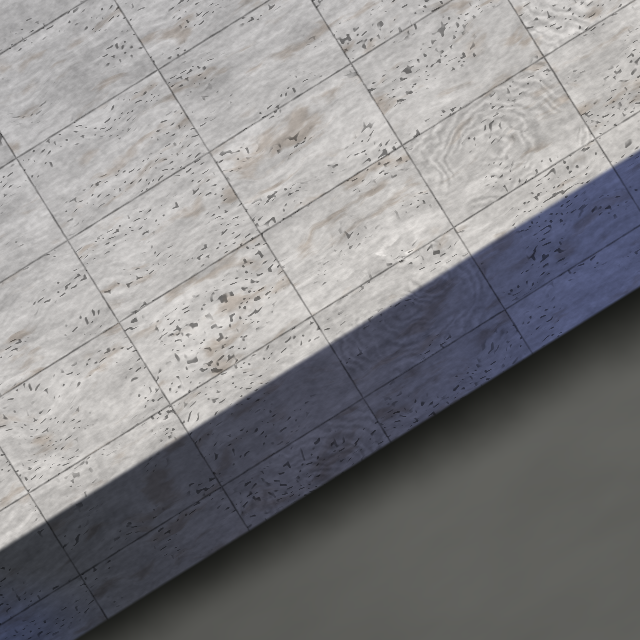
A WebGL 1 fragment shader for this texture:

```glsl
precision highp float;

// Diagonal travertine paving, lit above a sharp shadow edge, over a dark floor.
// A rotated frame (x along the courses, y across) carries the tile grid, the
// layered stone noise, the blue shadow band and the soft gradient below it.

uniform vec2 u_resolution;

const vec2 COURSE_DIR = vec2(0.848, 0.530);
const vec2 TILE_SIZE = vec2(0.2610, 0.1513);
const vec2 GRID_ORIGIN = vec2(0.6817, 0.0195);
const float SHADOW_EDGE = 0.1192;
const float SHADOW_BLUR = 0.0045;
const float PAVING_EDGE = -0.0614;
const float JOINT_WIDTH = 0.0011;
const float RING_FREQUENCY = 480.0;
const vec2 WHITE_VEIN_CENTER = vec2(0.829, 0.187);
const vec3 STONE_COOL = vec3(0.715, 0.710, 0.712);
const vec3 STONE_WARM = vec3(0.785, 0.772, 0.757);
const vec3 STAIN_TINT = vec3(0.88, 0.85, 0.82);
const vec3 SHADE_LEFT = vec3(0.285, 0.300, 0.330);
const vec3 SHADE_MIDDLE = vec3(0.370, 0.385, 0.465);
const vec3 SHADE_RIGHT = vec3(0.385, 0.425, 0.590);
const vec3 FLOOR_DARK = vec3(0.075, 0.078, 0.070);
const vec3 FLOOR_LIGHT = vec3(0.365, 0.366, 0.352);

float hash(vec2 p) {
  return fract(sin(dot(p, vec2(127.1, 311.7))) * 43758.5453);
}

float noise(vec2 p) {
  vec2 cell = floor(p);
  vec2 f = fract(p);
  f = f * f * (3.0 - 2.0 * f);
  return mix(mix(hash(cell), hash(cell + vec2(1.0, 0.0)), f.x),
             mix(hash(cell + vec2(0.0, 1.0)), hash(cell + 1.0), f.x), f.y);
}

float fbm(vec2 p) {
  float sum = 0.0;
  float amplitude = 0.5;
  for (int i = 0; i < 5; i++) {
    sum += amplitude * noise(p);
    p = mat2(1.9, 0.25, -0.25, 1.9) * p + 7.3;
    amplitude *= 0.5;
  }
  return sum;
}

// Wavy sediment rings, found on the tiles along one diagonal of the grid.
float sedimentRings(vec2 fromCenter, vec2 seed) {
  float wobble = fbm(fromCenter * 24.0 + seed) - 0.5;
  float radius = length(fromCenter * vec2(0.72, 1.0)) + 0.055 * wobble;
  float patchy = smoothstep(0.30, 0.58, noise(fromCenter * 26.0 + seed));
  return sin(radius * RING_FREQUENCY) * patchy;
}

vec3 travertine(vec2 p, vec2 uv, float pixel) {
  vec2 grid = (p - GRID_ORIGIN) / TILE_SIZE;
  vec2 tile = floor(grid);
  vec2 local = fract(grid);
  vec2 seed = 13.0 * vec2(hash(tile), hash(tile + 41.0));
  vec2 q = p + seed;

  // Layered veins, bent by a broad warp
  float warp = fbm(q * vec2(9.0, 14.0)) - 0.5;
  vec2 bent = q + vec2(0.02, 0.055) * warp;
  float clouds = fbm(bent * vec2(10.0, 28.0)) - 0.48;
  float veins = fbm(bent * vec2(22.0, 115.0)) - 0.48;
  float grain = fbm(q * vec2(130.0, 200.0)) - 0.48;
  float value = 1.0 + 0.20 * clouds + 0.24 * veins + 0.20 * grain;
  value += 0.045 * (hash(tile + 9.0) - 0.5);

  // Ringed tiles and one pale vein
  float ringed = 1.0 - step(0.5, abs(tile.x - tile.y));
  value += 0.065 * ringed * sedimentRings((local - 0.5) * TILE_SIZE, seed);
  vec2 veinOffset = (p - WHITE_VEIN_CENTER) * vec2(16.0, 38.0);
  float paleVein = exp(-dot(veinOffset, veinOffset));
  value += 0.20 * paleVein * smoothstep(0.40, 0.60, fbm(bent * vec2(45.0, 90.0)));

  // Base colour, warm stains and small pits
  float warmth = smoothstep(0.75, 0.12, p.y) * 0.9 + 0.12 * uv.x;
  vec3 color = mix(STONE_COOL, STONE_WARM, clamp(warmth, 0.0, 1.0)) * value;
  float stain = smoothstep(0.54, 0.76, fbm(bent * vec2(16.0, 52.0) + 5.0));
  color *= mix(vec3(1.0), STAIN_TINT, stain);
  float cluster = smoothstep(0.42, 0.68, noise(q * vec2(17.0, 32.0)));
  float pits = smoothstep(0.70, 0.90, noise(bent * vec2(150.0, 260.0) + 3.0));
  color *= 1.0 - 0.42 * pits * cluster;

  // Thin uneven joints
  vec2 toJoint = (0.5 - abs(local - 0.5)) * TILE_SIZE;
  float jointDistance = min(toJoint.x, toJoint.y) + 0.0008 * (noise(p * 160.0) - 0.5);
  float joint = 1.0 - smoothstep(JOINT_WIDTH - pixel, JOINT_WIDTH + pixel, jointDistance);
  return color * (1.0 - joint * (0.22 + 0.28 * noise(p * 65.0)));
}

vec3 shadeTint(vec2 uv) {
  vec3 tint = mix(SHADE_LEFT, SHADE_MIDDLE, smoothstep(0.0, 0.55, uv.x));
  tint = mix(tint, SHADE_RIGHT, smoothstep(0.50, 0.95, uv.x));
  float corner = (1.0 - smoothstep(0.0, 0.22, uv.x)) * (1.0 - smoothstep(0.0, 0.12, uv.y));
  return tint + vec3(0.01, 0.03, 0.12) * corner;
}

vec3 floorColor(vec2 p, vec2 uv) {
  float depth = PAVING_EDGE - p.y;
  float reach = mix(0.075, 0.125, uv.x);
  float light = smoothstep(-0.02, reach, depth + 0.018 * (fbm(p * 13.0) - 0.5));
  float mottling = fbm(p * vec2(6.0, 16.0)) - 0.48;
  float falloff = mix(0.91, 1.02, smoothstep(0.2, 0.8, uv.x));
  return mix(FLOOR_DARK, FLOOR_LIGHT * falloff, light) * (1.0 + 0.10 * mottling);
}

void main() {
  vec2 uv = gl_FragCoord.xy / u_resolution;
  float pixel = 1.0 / min(u_resolution.x, u_resolution.y);
  vec2 p = vec2(dot(uv, COURSE_DIR), dot(uv, vec2(-COURSE_DIR.y, COURSE_DIR.x)));

  float lit = smoothstep(-SHADOW_BLUR, SHADOW_BLUR, p.y - SHADOW_EDGE);
  vec3 paving = travertine(p, uv, pixel) * mix(shadeTint(uv), vec3(1.0), lit);
  float edgeBlur = 0.0015 + pixel;
  float onPaving = smoothstep(-edgeBlur, edgeBlur, p.y - PAVING_EDGE);
  gl_FragColor = vec4(mix(floorColor(p, uv), paving, onPaving), 1.0);
}
```
